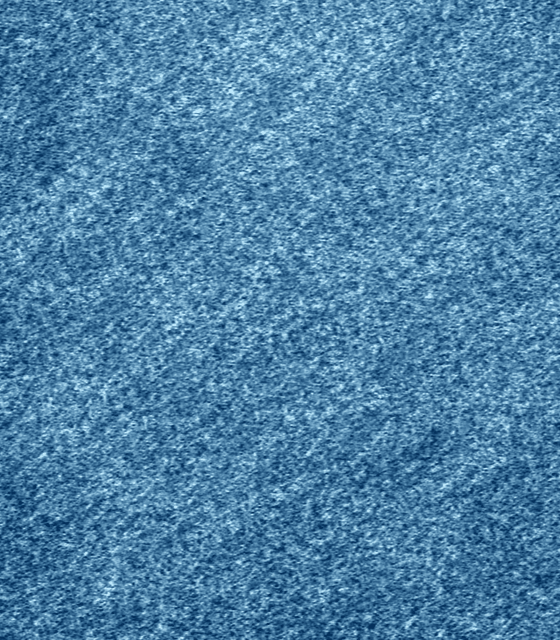
This texture is drawn by a Shadertoy shader. Its source:

```glsl
float hash(vec2 cell) {
    return fract(sin(dot(cell, vec2(127.1, 311.7))) * 43758.5453);
}

// Value noise scaled to zero mean and unit deviation
float noise(vec2 p) {
    vec2 cell = floor(p);
    vec2 f = fract(p);
    vec2 w = f * f * (3.0 - 2.0 * f);
    float low = mix(hash(cell), hash(cell + vec2(1.0, 0.0)), w.x);
    float high = mix(hash(cell + vec2(0.0, 1.0)), hash(cell + vec2(1.0, 1.0)), w.x);
    return (mix(low, high, w.y) - 0.5) * 4.66;
}

vec2 rotate(vec2 p, float angle) {
    float c = cos(angle), s = sin(angle);
    return vec2(c * p.x + s * p.y, c * p.y - s * p.x);
}

// Noise stretched along a direction; frequency is in cells per canvas height
float fibres(vec2 p, float angle, vec2 frequency, float seed) {
    return noise(rotate(p, angle) * frequency + seed);
}

// Soft worn and dark patches, drawn out along the diagonal
float patches(vec2 p, float angle) {
    float sum = 0.0;
    float weight = 0.75;
    vec2 frequency = vec2(3.2, 4.8);
    for (int i = 0; i < 4; i++) {
        sum += weight * fibres(p, angle, frequency, 17.0 + 9.3 * float(i));
        frequency *= 2.1;
        weight *= 0.65;
    }
    return sum;
}

// Short crossing flecks of thread, with a finer fuzz over them
float grain(vec2 p) {
    float slanted = fibres(p, 0.42, vec2(165.0, 350.0), 3.7);
    float level = fibres(p, -0.10, vec2(190.0, 400.0), 41.2);
    float steep = fibres(p, -0.70, vec2(210.0, 330.0), 77.9);
    float fuzz = fibres(p, 0.20, vec2(340.0, 450.0), 12.6);
    return 0.56 * slanted + 0.54 * level + 0.28 * steep + 0.30 * fuzz;
}

// Short scratches following the twill
float streaks(vec2 p, float angle) {
    float wide = fibres(p, angle, vec2(17.0, 62.0), 23.1);
    float thin = fibres(p, angle + 0.06, vec2(48.0, 140.0), 58.4);
    return 0.16 * wide + 0.27 * thin;
}

// Lighter upper middle, darker foot and left edge
float shading(vec2 uv) {
    float rise = 0.70 * (smoothstep(0.0, 0.75, uv.y) - 0.6);
    float leftEdge = 0.40 * (1.0 - smoothstep(0.0, 0.22, uv.x));
    float topEdge = 0.10 * smoothstep(0.85, 1.0, uv.y);
    return rise - leftEdge - topEdge + 0.05;
}

// Indigo ramp, with tone measured in deviations from the middle blue
vec3 denim(float tone) {
    vec3 middleBlue = vec3(0.295, 0.505, 0.655);
    vec3 slope = vec3(0.141, 0.141, 0.123);
    vec3 bend = vec3(0.0095, 0.004, 0.0);
    float t = clamp(tone, -2.4, 2.7);
    return middleBlue + slope * t + bend * t * t;
}

void mainImage(out vec4 fragColor, in vec2 fragCoord) {
    vec2 uv = fragCoord / iResolution.xy;
    vec2 p = fragCoord / iResolution.y;
    float twillAngle = 0.68;

    float wear = patches(p, twillAngle);
    float scratch = streaks(p, twillAngle);
    float contrast = 1.0 + 0.25 * scratch;

    float tone = shading(uv) + 0.20 * wear + scratch + contrast * grain(p);
    fragColor = vec4(clamp(denim(tone), 0.0, 1.0), 1.0);
}
```
